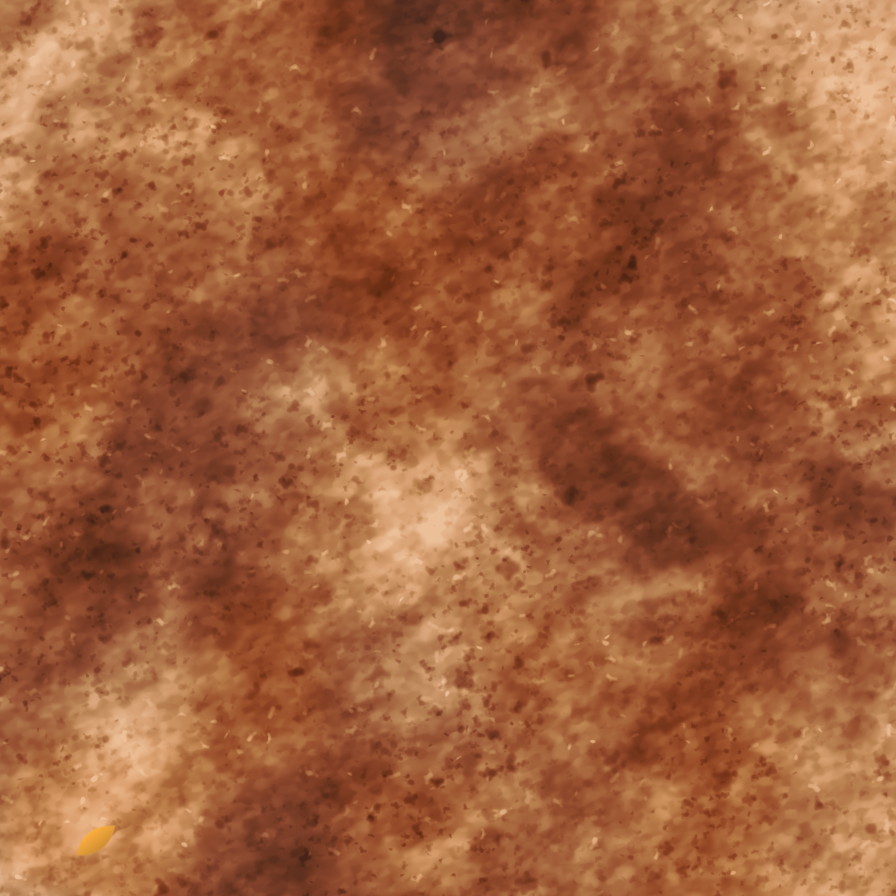
Reproduce this texture procedurally as a WebGL 1 fragment shader.

```glsl
precision highp float;
// Draws dry reddish-brown soil with soft damp trails, crumbs, pale chips and a small leaf.

uniform vec2 u_resolution;

// Soil colours from dark to light
const vec3 PIT    = vec3(0.27, 0.13, 0.08);
const vec3 DAMP   = vec3(0.42, 0.20, 0.11);
const vec3 UMBER  = vec3(0.52, 0.25, 0.15);
const vec3 RUST   = vec3(0.60, 0.32, 0.19);
const vec3 CLAY   = vec3(0.66, 0.41, 0.25);
const vec3 SAND   = vec3(0.73, 0.51, 0.32);
const vec3 DUST   = vec3(0.84, 0.62, 0.44);
const vec3 CHIP   = vec3(0.92, 0.75, 0.60);
const vec3 LEAF   = vec3(0.90, 0.62, 0.22);

const float LEAN         = 0.4;    // main direction of the grains, radians
const float LEAN_SPREAD  = 2.4;
const float PATCH_SCALE  = 7.5;
const float PATCH_DEPTH  = 1.0;
const float TRAIL_DEPTH  = 1.1;
const float TRAIL_WIDTH  = 0.085;
const float SIDE_LIGHT   = 0.95;
const float CRUMB_DEPTH  = 1.25;
const float CHIP_LIGHT   = 1.5;
const vec3  HUE_DRIFT    = vec3(-0.02, 0.03, 0.07);
const vec2  LEAF_PLACE   = vec2(0.107, 0.062);
const vec2  LEAF_SIZE    = vec2(0.029, 0.013);

vec2 hash2(vec2 p) {
  vec3 q = fract(vec3(p.xyx) * vec3(0.1031, 0.1030, 0.0973));
  q += dot(q, q.yzx + 33.33);
  return fract((q.xx + q.yz) * q.zy);
}

vec2 turn(vec2 p, float angle) {
  float c = cos(angle), s = sin(angle);
  return vec2(c * p.x + s * p.y, c * p.y - s * p.x);
}

// Layered, warped sines: broad damp and dry areas
float patches(vec2 p) {
  float sum = 0.0, amplitude = 1.0;
  p = p * PATCH_SCALE + vec2(1.3, 0.4);
  for (int i = 0; i < 4; i++) {
    p += 0.55 * sin(p.yx * 1.3 + vec2(0.7, 2.1));
    sum += amplitude * sin(p.x) * cos(p.y * 0.8);
    p = turn(p, 1.1) * 1.85 + 3.7;
    amplitude *= 0.55;
  }
  return sum;
}

// Swaying damp trail that rises from its foot and fades out at the top
float trail(vec2 p, float foot, float slope, float sway, float top) {
  float middle = foot + slope * p.y + sway * sin(10.5 * p.y - 1.06);
  float d = (p.x - middle) / TRAIL_WIDTH;
  return exp(-d * d) * (1.0 - smoothstep(top - 0.12, top + 0.06, p.y));
}

// Cellular noise with softly blended cell values, centred on zero
float softCells(vec2 p) {
  vec2 cell = floor(p);
  float sum = 0.0, total = 0.0;
  for (int y = -1; y <= 1; y++) {
    for (int x = -1; x <= 1; x++) {
      vec2 c = cell + vec2(float(x), float(y));
      vec2 d = p - c - hash2(c + 300.0);
      float weight = exp(-5.0 * dot(d, d));
      sum += weight * (hash2(c + 517.0).x - 0.5);
      total += weight;
    }
  }
  return sum / total;
}

// Scattered lumpy grains with soft rims, one candidate in each cell
float grains(vec2 p, float count, float share, float slimness, float seed) {
  p *= count;
  vec2 cell = floor(p);
  float cover = 0.0;
  for (int y = -1; y <= 1; y++) {
    for (int x = -1; x <= 1; x++) {
      vec2 c = cell + vec2(float(x), float(y));
      vec2 shape = hash2(c + seed + 71.0);
      vec2 chance = hash2(c + seed + 193.0);
      vec2 d = turn(p - c - hash2(c + seed), LEAN + (shape.x - 0.5) * LEAN_SPREAD);
      float reach = length(d * vec2(1.0, slimness)) / mix(0.25, 0.6, shape.y);
      reach *= 1.0 + 0.4 * sin(d.x * 11.0 + 40.0 * chance.y) * sin(d.y * 9.0 + 40.0 * shape.x);
      float grain = 1.0 - smoothstep(0.15, 1.0, reach);
      cover = max(cover, grain * step(chance.x, share) * mix(0.35, 1.0, chance.y));
    }
  }
  return cover;
}

// Colour for a tone that is spread about zero
vec3 soilColour(float tone) {
  vec3 colour = mix(PIT, DAMP, clamp((tone + 3.1) / 1.45, 0.0, 1.0));
  colour = mix(colour, UMBER, clamp((tone + 1.65) / 0.88, 0.0, 1.0));
  colour = mix(colour, RUST, clamp((tone + 0.77) / 0.71, 0.0, 1.0));
  colour = mix(colour, CLAY, clamp((tone + 0.06) / 0.63, 0.0, 1.0));
  colour = mix(colour, SAND, clamp((tone - 0.57) / 0.63, 0.0, 1.0));
  colour = mix(colour, DUST, clamp((tone - 1.20) / 0.70, 0.0, 1.0));
  return mix(colour, CHIP, clamp((tone - 1.90) / 1.1, 0.0, 1.0));
}

void main() {
  vec2 p = gl_FragCoord.xy / u_resolution.y;
  vec2 along = turn(p, LEAN) * vec2(0.85, 1.15);

  // Broad light, damp trails and mottling
  float side = 2.0 * p.x - 1.0;
  float damp = trail(p, 0.87, -0.28, 0.09, 1.2) + trail(p, -0.08, 0.52, 0.02, 0.72)
             + trail(p, 0.29, 0.55, 0.02, 0.2);
  float tone = PATCH_DEPTH * patches(p) - TRAIL_DEPTH * damp;
  tone += SIDE_LIGHT * (side * side - 0.33) + 0.55;
  tone += 1.2 * softCells(along * 10.0 + 4.0) + 1.3 * softCells(along * 24.0);
  tone += 1.1 * softCells(along * 60.0 + 9.0) + 0.9 * softCells(along * 120.0 + 21.0);

  // Dark crumbs in loose clumps, pits, then pale chips
  float clump = CRUMB_DEPTH * clamp(0.85 + 1.6 * softCells(p * 7.0 + 33.0), 0.4, 1.3);
  tone -= clump * grains(p, 48.0, 0.40, 1.5, 11.0);
  tone -= 0.8 * clump * grains(p, 80.0, 0.35, 1.6, 401.0);
  tone -= 1.6 * CRUMB_DEPTH * grains(p, 30.0, 0.05, 1.3, 823.0);
  tone += CHIP_LIGHT * grains(p, 56.0, 0.12, 2.2, 631.0);
  vec3 colour = soilColour(tone) + HUE_DRIFT * softCells(p * 6.0 + 57.0);

  // Fallen leaf
  vec2 leaf = turn(p - LEAF_PLACE, 0.65) / LEAF_SIZE;
  float blade = 1.0 - leaf.x * leaf.x - abs(leaf.y);
  colour = mix(colour, LEAF * (1.0 + 0.12 * leaf.y), smoothstep(0.0, 0.25, blade));

  gl_FragColor = vec4(colour, 1.0);
}
```
